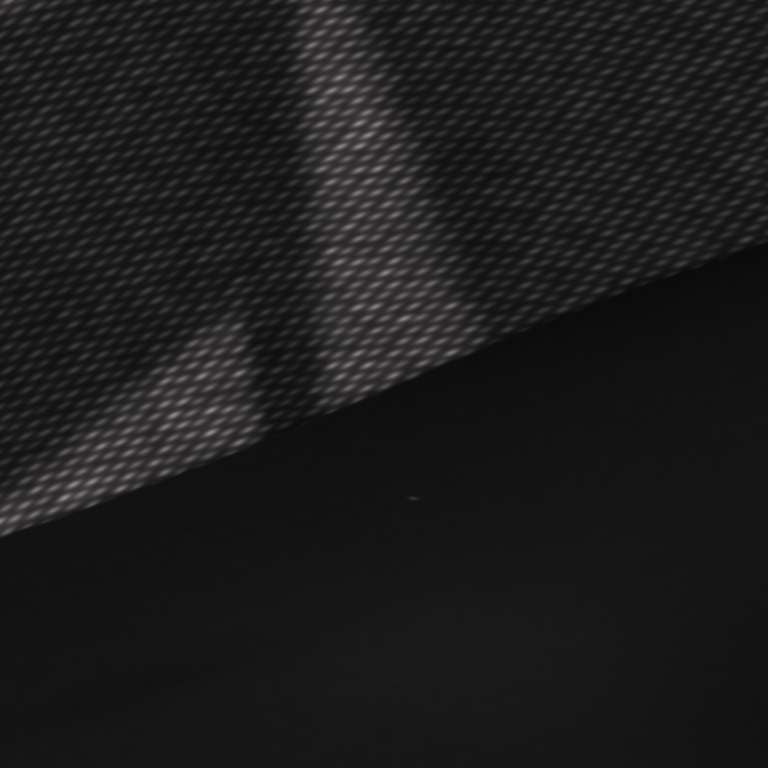
Write a Shadertoy shader that draws this texture.

```glsl
// Dark woven cloth with two lit folds above a smooth, shadowed lower panel.
// The weave is a staggered, sheared grid of soft slanted threads; masks built
// from slanted lines light the folds, and a curved seam divides the panels.

float hash(vec2 p) {
    p = fract(p * vec2(0.1031, 0.1137));
    p += dot(p, p.yx + 33.33);
    return fract((p.x + p.y) * p.x * 7.31);
}

float noise(vec2 p) {
    vec2 i = floor(p), f = fract(p);
    f = f * f * (3.0 - 2.0 * f);
    return mix(mix(hash(i), hash(i + vec2(1, 0)), f.x),
               mix(hash(i + vec2(0, 1)), hash(i + vec2(1, 1)), f.x), f.y);
}

float blob(vec2 p, vec2 center, vec2 size) {
    vec2 d = (p - center) / size;
    return exp(-dot(d, d));
}

float seamHeight(float x) {
    return 0.300 + 0.384 * x - 0.007 * sin(6.2832 * x);
}

// Staggered, overlapping threads; the rows tip downwards at the right.
float weave(vec2 p) {
    vec2 pitch = vec2(0.0240, 0.0150);
    vec2 w = p + 0.004 * vec2(noise(p * 8.0), noise(p * 8.0 + 40.0));
    float slope = 0.20 - 0.36 * w.x;
    vec2 grid = vec2(w.x, w.y - 0.20 * w.x + 0.18 * w.x * w.x) / pitch;
    float angle = mix(0.50, 0.30, p.x);
    mat2 turn = mat2(cos(angle), -sin(angle), sin(angle), cos(angle));
    float sum = 0.0;
    for (int j = -1; j <= 1; j++) {
        float row = floor(grid.y) + float(j);
        float shift = 0.5 * mod(row, 2.0);
        for (int i = -1; i <= 1; i++) {
            vec2 cell = vec2(floor(grid.x + shift) + float(i), row);
            float tone = hash(cell + 70.0);
            vec2 jitter = 0.16 * (vec2(tone, hash(cell + 131.0)) - 0.5);
            vec2 d = (grid + vec2(shift, 0.0) - cell - 0.5 - jitter) * pitch;
            d.y += slope * d.x;
            d = turn * d / vec2(0.0102, 0.0036);
            sum += exp(-dot(d, d)) * (0.7 + 0.5 * tone);
        }
    }
    return sum;
}

// Tall central fold, widening downwards to the right.
float centralFold(vec2 p) {
    float drop = 1.0 - p.y;
    float left = 0.385 + 0.065 * drop;
    float right = 0.470 + 0.385 * drop;
    float mask = smoothstep(left - 0.022, left + 0.03, p.x)
               * (1.0 - smoothstep(right - 0.065, right + 0.025, p.x));
    return mask * (0.88 + 0.22 * blob(p, vec2(0.46, 0.84), vec2(0.08, 0.13)));
}

// Triangular fold at the lower left.
float lowerFold(vec2 p) {
    float top = 0.355 + 0.83 * p.x;
    float right = 0.305 + 0.17 * (0.60 - p.y);
    float mask = (1.0 - smoothstep(top - 0.045, top + 0.025, p.y))
               * (1.0 - smoothstep(right - 0.012, right + 0.025, p.x));
    return mask * (0.92 + 0.3 * blob(p, vec2(0.02, 0.32), vec2(0.12, 0.06)));
}

vec3 cloth(vec2 p) {
    float thread = weave(p);
    float fold = max(centralFold(p), lowerFold(p));
    fold = max(fold, 0.8 * blob(p, vec2(0.0, 1.0), vec2(0.05, 0.025)));
    // Broad dim hollows beside the folds.
    float shade = 1.0 - 0.22 * blob(p, vec2(0.36, 0.50), vec2(0.06, 0.14))
                - 0.18 * blob(p, vec2(0.32, 0.82), vec2(0.09, 0.18))
                - 0.16 * blob(p, vec2(0.61, 0.72), vec2(0.08, 0.18))
                - 0.14 * blob(p, vec2(0.06, 0.55), vec2(0.14, 0.12));
    float light = (0.079 + 0.145 * thread) * shade;
    light += fold * (0.085 + 0.165 * thread);
    light *= 0.86 + 0.28 * noise(p * vec2(45.0, 60.0));
    return light * vec3(1.02, 0.98, 0.995);
}

vec3 panel(vec2 p) {
    float depth = seamHeight(p.x) - p.y;
    float light = 0.070 + 0.020 * smoothstep(0.0, 0.45, depth);
    light -= 0.028 * exp(-depth / 0.07) * smoothstep(0.1, 0.9, p.x);
    light -= 0.018 * blob(p, vec2(1.02, 0.06), vec2(0.18, 0.25));
    light += 0.014 * blob(p, vec2(0.55, 0.16), vec2(0.28, 0.10));
    // Faint slanted crease and fine grain.
    light -= 0.010 * blob(p, vec2(0.2, 0.11 + 0.3 * (p.x - 0.2)), vec2(0.25, 0.025));
    light += 0.006 * (noise(p * vec2(70.0, 190.0)) - 0.5);
    light += 0.13 * blob(p, vec2(0.538, 0.351), vec2(0.006, 0.0025));
    return light * vec3(1.0, 0.99, 1.0);
}

void mainImage(out vec4 fragColor, in vec2 fragCoord) {
    vec2 p = fragCoord / iResolution.xy;
    float above = p.y - seamHeight(p.x) + 0.003 * (noise(p * 65.0) - 0.5);
    float soft = max(0.003, 1.0 / iResolution.y);
    vec3 upper = cloth(p) * mix(0.6, 1.0, smoothstep(0.0, 0.014, above));
    vec3 color = mix(panel(p), upper, smoothstep(-soft, soft, above));
    fragColor = vec4(color, 1.0);
}
```
